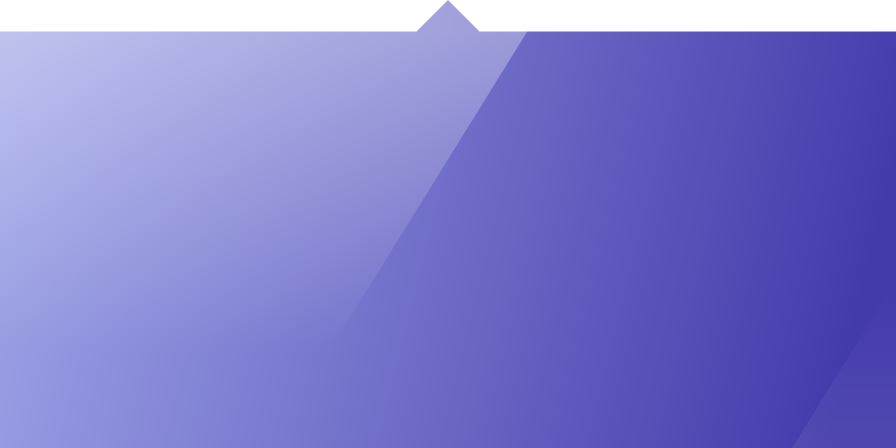
Write a Shadertoy shader that draws this background.

```glsl
// Indigo gradient banner with slanted translucent panels, a white top strip and a small notch.

// Canvas space: x runs 0..2, y runs 0..1 upwards.
const vec2  CANVAS = vec2(2.0, 1.0);

const vec3  LILAC  = vec3(0.625, 0.650, 0.910);
const vec3  INDIGO = vec3(0.265, 0.230, 0.670);
const vec3  WHITE  = vec3(1.0);

const float GRADIENT_TILT   = 0.25;
const float GRADIENT_LENGTH = 2.08;

const float BANNER_TOP = 0.9297;
const vec2  NOTCH_APEX = vec2(1.0, 1.0);

const vec2  SLANT           = vec2(0.62, 1.0);      // direction of both panel edges
const vec2  LEFT_EDGE       = vec2(1.177, 0.9297);  // point on the left panel's edge
const vec2  RIGHT_EDGE      = vec2(1.768, 0.0);     // point on the right panel's edge
const float LEFT_FADE_END   = 0.219;
const float LEFT_OPACITY    = 0.33;
const float RIGHT_FADE_END  = 0.367;
const float RIGHT_OPACITY   = 0.07;

// Coverage of the region where the distance is negative.
float coverage(float dist, float pixel) {
    return clamp(0.5 - dist / pixel, 0.0, 1.0);
}

// Signed distance to a slanted line, positive on its right.
float slantDistance(vec2 p, vec2 origin) {
    vec2 normal = normalize(vec2(SLANT.y, -SLANT.x));
    return dot(p - origin, normal);
}

void mainImage(out vec4 fragColor, in vec2 fragCoord) {
    vec2 p = fragCoord / iResolution.xy * CANVAS;
    float pixel = CANVAS.y / iResolution.y;

    // Tilted base gradient
    float along = (p.x + GRADIENT_TILT * (BANNER_TOP - p.y)) / GRADIENT_LENGTH;
    vec3 color = mix(LILAC, INDIGO, clamp(along, 0.0, 1.0));

    // Left panel, fading downwards
    float leftFade = clamp((p.y - LEFT_FADE_END) / (BANNER_TOP - LEFT_FADE_END), 0.0, 1.0);
    float leftMask = coverage(slantDistance(p, LEFT_EDGE), pixel);
    color = mix(color, WHITE, LEFT_OPACITY * leftFade * leftMask);

    // Right panel, fading upwards
    float rightFade = clamp(1.0 - p.y / RIGHT_FADE_END, 0.0, 1.0);
    float rightMask = coverage(-slantDistance(p, RIGHT_EDGE), pixel);
    color = mix(color, WHITE, RIGHT_OPACITY * rightFade * rightMask);

    // White strip, cut by the banner and its right-angled notch
    float banner = p.y - BANNER_TOP;
    float notch = (abs(p.x - NOTCH_APEX.x) + p.y - NOTCH_APEX.y) * inversesqrt(2.0);
    color = mix(WHITE, color, coverage(min(banner, notch), pixel));

    fragColor = vec4(color, 1.0);
}
```
